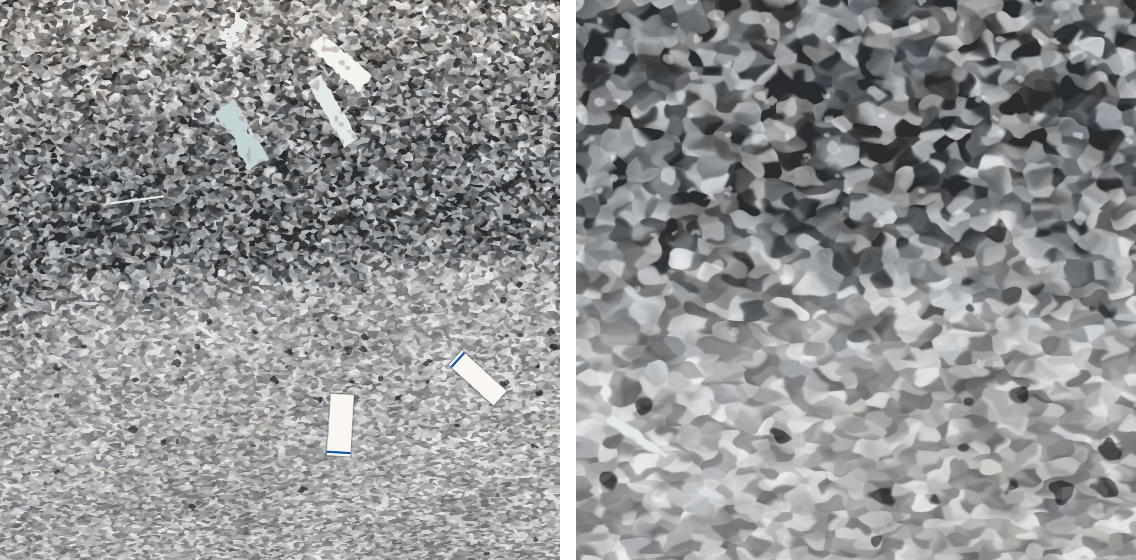
Left: the whole. Right: its middle third, enlarged.
Write a Shadertoy shader that draws this texture.

```glsl
#define GRAIN_CELLS 142.0
#define TOP_TONE 0.585
#define BAND_TONE 0.43
#define ROAD_TONE 0.665
#define BAND_CONTRAST 0.64
#define ROAD_CONTRAST 0.40
#define GRAIN_SHARPNESS 11.0
#define SOFT_EDGE 0.0013
#define STRIP_COUNT 8

// Strips: centre x, centre y, angle, half length
const vec4 STRIP_PLACE[STRIP_COUNT] = vec4[STRIP_COUNT](
    vec4(0.609, 0.889, -0.74, 0.058), vec4(0.594, 0.802, -1.04, 0.066),
    vec4(0.431, 0.759, -1.05, 0.061), vec4(0.853, 0.325, -0.74, 0.054),
    vec4(0.608, 0.241, 1.51, 0.055), vec4(0.244, 0.643, 0.13, 0.049),
    vec4(0.371, 0.406, -0.60, 0.021), vec4(0.418, 0.947, 0.90, 0.024));

// Strips: half width, edge roughness, blue end mark, pale blue tint
const vec4 STRIP_STYLE[STRIP_COUNT] = vec4[STRIP_COUNT](
    vec4(0.0180, 0.006, 0.0, 0.1), vec4(0.0145, 0.004, 0.0, 0.4),
    vec4(0.0210, 0.006, 0.0, 1.0), vec4(0.0175, 0.001, 1.0, 0.0),
    vec4(0.0210, 0.001, 1.0, 0.0), vec4(0.0020, 0.001, 0.0, 0.3),
    vec4(0.0022, 0.004, 0.0, 0.4), vec4(0.0120, 0.022, 0.0, 0.3));

vec3 hash3(vec2 p) {
    vec3 h = fract((p.xyx + 57.0) * vec3(0.1031, 0.1030, 0.0973));
    h += dot(h, h.yxz + 33.33);
    return fract((h.xxy + h.yzz) * h.zyx);
}

float noise(vec2 p) {
    vec2 i = floor(p), f = fract(p);
    f = f * f * (3.0 - 2.0 * f);
    return mix(mix(hash3(i).x, hash3(i + vec2(1, 0)).x, f.x),
               mix(hash3(i + vec2(0, 1)).x, hash3(i + vec2(1, 1)).x, f.x), f.y);
}

// Soft cellular grains: random tone in x, random tint in y
vec2 grains(vec2 p) {
    vec2 cell = floor(p), sum = vec2(0.0);
    float total = 0.0;
    for (int y = -1; y <= 1; y++)
    for (int x = -1; x <= 1; x++) {
        vec2 id = cell + vec2(x, y);
        vec3 h = hash3(id);
        vec2 d = id + hash3(id + 311.0).xy - p;
        float weight = exp(-GRAIN_SHARPNESS * dot(d, d)) + 1e-9;
        sum += weight * h.yz;
        total += weight;
    }
    return sum / total;
}

// Scattered pebbles, at most one in each cell
float pebbles(vec2 p, float cells, float share, float seed) {
    vec2 q = p * cells;
    vec2 id = floor(q);
    vec3 h = hash3(id + seed);
    vec2 d = q - id - 0.3 - 0.4 * h.xy;
    d.y *= 1.2;
    float present = step(h.z, share);
    float radius = mix(0.08, 0.26, hash3(id + seed + 91.0).x);
    float dist = length(d) - radius + 0.28 * (noise(q * 5.0) - 0.5);
    return present * (1.0 - smoothstep(-SOFT_EDGE, SOFT_EDGE, dist / cells));
}

vec3 asphalt(vec2 p) {
    // Dark band between the coarse upper part and the smooth road
    float depth = 1.0 - p.y;
    float patches = noise(p * vec2(7.0, 10.0)) - 0.5;
    float slant = depth + 0.09 * (p.x - 0.5) + 0.05 * patches;
    float road = smoothstep(0.42, 0.60, slant);
    float band = smoothstep(0.0, 0.34, slant) * (1.0 - road);
    float tone = mix(mix(TOP_TONE, BAND_TONE, band), ROAD_TONE, road);

    // Grains flatten into slightly rising streaks towards the bottom
    float below = max(0.5 - p.y, 0.0);
    float tilted = p.y - 0.12 * below * p.x;
    vec2 q = GRAIN_CELLS * vec2(p.x * 0.8, tilted - 0.7 * below * below);
    q += 1.1 * vec2(noise(q * 0.9), noise(q * 0.9 + 40.0));
    vec2 fine = grains(q);
    vec2 coarse = grains(q * 0.45 + 19.0);
    float contrast = mix(BAND_CONTRAST, ROAD_CONTRAST, road);
    tone += contrast * (fine.x - 0.5 + 0.35 * (coarse.x - 0.5));
    tone += 0.06 * patches + 0.12 * contrast * (noise(q * 2.1) - 0.5);
    tone += 0.05 * road * (noise(vec2(p.x * 4.0, tilted * 45.0)) - 0.5);

    // Pale and dark pebbles
    float pale = pebbles(p, 42.0, mix(0.16, 0.04, road), 5.0);
    float smallPale = pebbles(p, 88.0, mix(0.14, 0.03, road), 47.0);
    float darkShare = 0.02 + 0.15 * road * smoothstep(0.85, 0.6, depth);
    float dark = pebbles(p, 36.0, darkShare, 133.0);
    tone = mix(tone, 0.78 + 0.2 * (fine.x - 0.5), 0.75 * max(pale, smallPale));
    tone = mix(tone, 0.24 + 0.2 * (fine.x - 0.5), 0.85 * dark);

    // Warm top, cool band, faint grain tints
    float warmth = 0.012 * (1.0 - road) - 0.024 * band + 0.022 * (coarse.y - 0.5);
    return clamp(tone, 0.17, 0.92) + warmth * vec3(1.0, 0.0, -1.0);
}

vec3 addStrip(vec3 color, vec2 p, vec4 place, vec4 style) {
    float c = cos(place.z), s = sin(place.z);
    vec2 q = mat2(c, -s, s, c) * (p - place.xy);
    float waist = q.x / 0.014;
    float pinch = 0.4 * step(0.9, style.w) * exp(-waist * waist);
    vec2 d = abs(q) - vec2(place.w, style.x * (1.0 - pinch));
    float dist = length(max(d, 0.0)) + min(max(d.x, d.y), 0.0);
    dist += style.y * (noise(p * 130.0) - 0.5);

    vec3 paper = mix(vec3(0.98, 0.97, 0.95), vec3(0.76, 0.83, 0.84), style.w);
    float stain = smoothstep(0.72, 0.88, noise(p * 90.0)) * step(0.003, style.y);
    paper = mix(paper, vec3(0.68, 0.62, 0.61), 0.6 * stain);
    float mark = smoothstep(0.003, 0.001, abs(q.x + place.w - 0.006));
    paper = mix(paper, vec3(0.08, 0.35, 0.65), style.z * mark);

    float shadow = 0.4 * style.z * smoothstep(0.004, 0.0, dist);
    color = mix(color, vec3(0.2), shadow);
    return mix(color, paper, smoothstep(SOFT_EDGE, -SOFT_EDGE, dist));
}

void mainImage(out vec4 fragColor, in vec2 fragCoord) {
    vec2 p = fragCoord / iResolution.xy;
    vec3 color = asphalt(p);
    for (int i = 0; i < STRIP_COUNT; i++)
        color = addStrip(color, p, STRIP_PLACE[i], STRIP_STYLE[i]);
    fragColor = vec4(color, 1.0);
}
```
